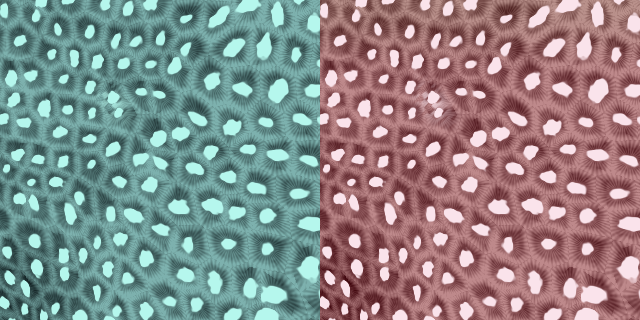
Write a WebGL 1 fragment shader that draws this texture.

```glsl
precision highp float;
uniform vec2 u_resolution;

#define JITTER 0.52
#define MOUTH_SIZE vec2(0.30, 0.185)
#define SEPTA_COUNT 32.0
#define SEPTA_DEPTH 0.22
#define GRAIN 0.34
#define TEAL_DARK vec3(0.22, 0.33, 0.33)
#define TEAL_MID vec3(0.42, 0.60, 0.59)
#define TEAL_LIGHT vec3(0.71, 0.97, 0.93)
#define ROSE_DARK vec3(0.42, 0.20, 0.22)
#define ROSE_MID vec3(0.66, 0.45, 0.46)
#define ROSE_LIGHT vec3(0.98, 0.89, 0.92)

float hash(vec2 p) {
  vec3 q = fract(vec3(p.xyx) * 0.1031);
  q += dot(q, q.yzx + 33.33);
  return fract((q.x + q.y) * q.z);
}

vec2 hash2(vec2 p) {
  return vec2(hash(p), hash(p + 47.3));
}

float noise(vec2 p) {
  vec2 i = floor(p), f = fract(p);
  f = f * f * (3.0 - 2.0 * f);
  return mix(mix(hash(i), hash(i + vec2(1, 0)), f.x),
             mix(hash(i + vec2(0, 1)), hash(i + vec2(1, 1)), f.x), f.y);
}

// Expresses a vector along an axis that leans by angle a.
mat2 alongAxis(float a) {
  return mat2(cos(a), -sin(a), sin(a), cos(a));
}

// Colony layout: cells crowd together towards the left and lower left.
vec2 colonySpace(vec2 p) {
  float crowd = (1.0 - p.x) * (1.0 - p.x);
  vec2 q = vec2(13.4 * p.x - 2.6 * p.x * p.x, p.y * 9.2 - crowd * 3.5 * (1.0 - p.y));
  q.y += 0.9 * p.x;
  return q + 0.5 * (vec2(noise(p * 5.0), noise(p * 5.0 + 19.0)) - 0.5);
}

// Nearest and second nearest centres of a staggered grid, relative to q.
void findCells(vec2 q, out vec2 near, out vec2 next, out vec2 id) {
  vec2 base = floor(q);
  float d1 = 9.0, d2 = 9.0;
  near = vec2(0.0);
  next = vec2(1.0);
  id = base;
  for (int j = -1; j <= 1; j++) {
    for (int i = -1; i <= 1; i++) {
      vec2 cell = base + vec2(float(i), float(j));
      vec2 r = cell + 0.5 + JITTER * (hash2(cell) - 0.5) - q;
      r.x += 0.5 * mod(cell.y, 2.0) - 0.25;
      float d = dot(r, r);
      if (d < d1) {
        d2 = d1; next = near;
        d1 = d; near = r; id = cell;
      } else if (d < d2) {
        d2 = d; next = r;
      }
    }
  }
}

void main() {
  vec2 uv = gl_FragCoord.xy / u_resolution;
  float rose = step(0.5, uv.x);
  vec2 p = vec2(fract(uv.x * 2.0), uv.y);
  float blur = 8.0 / u_resolution.y;

  vec2 near, next, id;
  findCells(colonySpace(p), near, next, id);
  float rim = dot(0.5 * (near + next), normalize(next - near + 1e-5));
  vec2 local = -near;

  // Bright mouth: wide across the middle, upright near top and bottom.
  float middle = exp(-14.0 * (p.y - 0.53) * (p.y - 0.53)) * smoothstep(0.1, 0.5, p.x);
  float lean = mix(1.1, 0.25, middle) + 1.3 * (hash(id + 7.0) - 0.5);
  vec2 size = MOUTH_SIZE * mix(0.7, 1.2, hash(id + 3.0)) * mix(0.9, 1.06, p.x);
  vec2 m = alongAxis(lean) * local;
  float taper = 1.0 + 1.2 * m.x * (2.0 * hash(id + 23.0) - 1.0);
  float radius = length(m / size * vec2(1.0, taper));
  radius += 0.4 * (noise(local * 8.0 + id * 5.0) - 0.5);
  float mouthDist = (radius - 1.0) * size.y;
  float mouth = 1.0 - smoothstep(-blur, blur, mouthDist);

  // Sunken dark wall rising to a pale rim.
  float wall = smoothstep(0.27, 0.02, rim);
  float tone = 0.16 + 0.88 * wall;
  tone -= 0.2 * smoothstep(0.03, 0.0, rim) * hash(id + 13.0);
  tone += 0.12 * exp(-mouthDist * mouthDist * 500.0);
  float facing = dot(local / (length(local) + 0.05), vec2(0.35, 0.94));
  tone -= 0.26 * facing * (1.0 - 0.5 * wall);

  // Radial septa
  float angle = atan(local.y, local.x);
  float septa = sin(angle * SEPTA_COUNT + 2.0 * hash(id));
  tone += SEPTA_DEPTH * septa * smoothstep(0.0, 0.12, mouthDist) * mix(0.5, 1.0, p.x);

  // Grain and broad light falloff
  tone += GRAIN * (noise(p * 120.0) - 0.5) + 0.45 * (noise(p * 24.0) - 0.5);
  tone += 0.3 * (noise(p * 7.0 + 5.0) - 0.5) + 0.1 * (p.x - 0.35);
  tone -= 0.75 * smoothstep(0.35, 0.0, length(p * vec2(1.0, 0.8)));

  // Pale worn streaks left of centre
  vec2 s = alongAxis(-0.85) * (p - vec2(0.35, 0.68));
  vec2 spread = s * vec2(15.0, 27.0);
  float worn = exp(-dot(spread, spread));
  float streak = worn * smoothstep(0.3, 0.8, noise(s * vec2(110.0, 50.0)));

  vec3 dark = mix(TEAL_DARK, ROSE_DARK, rose);
  vec3 mid = mix(TEAL_MID, ROSE_MID, rose);
  vec3 light = mix(TEAL_LIGHT, ROSE_LIGHT, rose);
  vec3 color = mix(dark, mid, clamp(tone + 0.12, -0.7, 1.35));
  color += rose * vec3(-0.02, 0.03, 0.0) * smoothstep(0.75, 1.0, p.y);
  color = mix(color, light, max(mouth, 0.75 * streak));
  gl_FragColor = vec4(color, 1.0);
}
```
